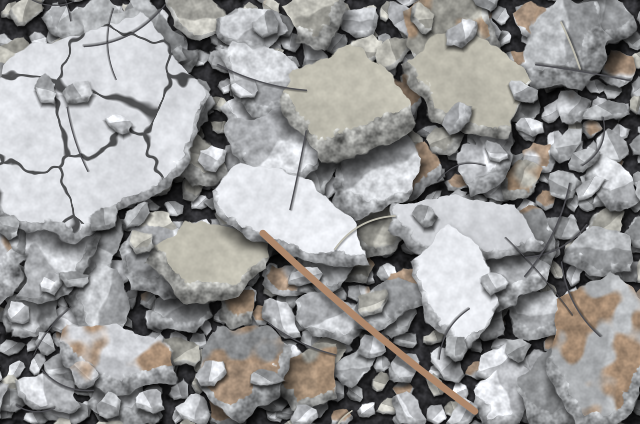
Write a Shadertoy shader that draws this texture.

```glsl
// Heap of broken concrete: pale slabs, rough grey rubble, dark gaps, bent wire and splintered wood.

const float TAU = 6.2832;
const vec3 CHALK = vec3(0.92, 0.93, 0.95);
const vec3 CEMENT = vec3(0.67, 0.68, 0.69);
const vec3 SAND = vec3(0.75, 0.74, 0.69);
const vec3 RUST = vec3(0.62, 0.51, 0.41);
const vec3 WOOD = vec3(0.68, 0.53, 0.42);
const vec3 GAP = vec3(0.17, 0.17, 0.18);

// Wear of a stone: roughness, rust, cracks
const vec3 CLEAN = vec3(0.1, 0, 0);
const vec3 RUSTY = vec3(0.4, 0.9, 0);
const vec3 CRACKED = vec3(0.1, 0, 1);

struct Surface { vec2 warp; float grain, mottle, cracks; };

vec2 hash2(vec2 p) {
    vec3 a = fract(p.xyx * vec3(0.1031, 0.1030, 0.0973));
    a += dot(a, a.yzx + 33.33);
    return fract((a.xx + a.yz) * a.zy);
}

mat2 rotation(float a) { return mat2(cos(a), -sin(a), sin(a), cos(a)); }

float corner(vec2 cell, vec2 f, vec2 o) {
    float a = TAU * hash2(cell + o).x;
    return dot(vec2(cos(a), sin(a)), f - o);
}

float gradientNoise(vec2 p) {
    vec2 i = floor(p), f = fract(p), u = f * f * (3.0 - 2.0 * f);
    return mix(mix(corner(i, f, vec2(0, 0)), corner(i, f, vec2(1, 0)), u.x),
               mix(corner(i, f, vec2(0, 1)), corner(i, f, vec2(1, 1)), u.x), u.y);
}

float fbm(vec2 p) {
    float sum = 0.0, amp = 1.0;
    for (int i = 0; i < 3; i++) {
        sum += amp * gradientNoise(p);
        p = rotation(0.6) * p * 2.0 + 17.0;
        amp *= 0.6;
    }
    return sum;
}

// Thin lines along the borders of jittered cells
float crackLines(vec2 p, float width) {
    float near = 9.0, next = 9.0;
    for (int k = 0; k < 9; k++) {
        vec2 o = floor(p) + vec2(k % 3 - 1, k / 3 - 1);
        float d = length(o + hash2(o + 40.0) - p);
        next = min(next, max(near, d));
        near = min(near, d);
    }
    return 1.0 - smoothstep(0.3 * width, width, next - near);
}

// Convex block cut by seven random planes
float polygon(vec2 q, vec2 size, float seed) {
    float d = -1.0;
    for (int i = 0; i < 7; i++) {
        vec2 h = hash2(vec2(seed, float(i) * 7.0 + 3.0));
        float a = TAU * (float(i) + 0.7 * h.x) / 7.0;
        vec2 n = vec2(cos(a), sin(a)) / size;
        d = max(d, (dot(q, n) - mix(0.75, 1.0, h.y)) / length(n));
    }
    return d;
}

// Cast shadow, broken side, then the lit upper face
void drawStone(inout vec3 col, vec2 p, Surface f, vec2 centre, vec2 size, float angle, float seed, vec3 wear, vec3 tint) {
    float m = min(size.x, size.y);
    mat2 turn = rotation(angle);
    vec2 q = turn * (p - centre + f.warp * min(m, 0.07));
    if (length(q) > 1.5 * max(size.x, size.y) + 0.5 * m) return;
    float d = polygon(q, size, seed) + 0.004 * f.grain;
    float drop = min(0.25 * m, 0.025);
    float shade = polygon(q + turn * vec2(-0.3, 1) * drop, size, seed);
    col *= mix(0.3, 1.0, smoothstep(-drop, 1.2 * drop, shade));
    if (d > 0.004) return;

    vec2 h = hash2(vec2(seed, 91));
    vec2 lean = vec2(1.6 * h.x - 0.8, 1) * min(0.45 * m, 0.05) * mix(0.5, 1.2, h.y);
    float rim = polygon(q - turn * lean, size, seed) + 0.012 * f.grain * min(1.0, m * 15.0);
    float ridge = dot(q, vec2(cos(seed), sin(seed))) / m + 0.2 * f.mottle;
    float facet = mix(1.0, mix(0.78, 1.04, smoothstep(-0.05, 0.05, ridge)), wear.x);
    vec3 face = tint * facet * (1.0 + 0.06 * f.mottle + mix(0.06, 0.28, wear.x) * f.grain);
    face = mix(face, RUST * (1.0 + 0.3 * f.grain), wear.y * smoothstep(0.0, 0.2, f.mottle + 0.1));
    face *= 1.0 - 0.65 * wear.z * f.cracks;
    float depth = clamp(rim / length(lean), 0.0, 1.0);
    vec3 side = mix(tint, CEMENT, 0.6) * mix(0.92, 0.62, depth) * (1.0 + 0.65 * f.grain);
    vec3 body = mix(face, side, smoothstep(-0.002, 0.003, rim));
    col = mix(col, body, 1.0 - smoothstep(-0.002, 0.002, d));
}

// One stone per jittered cell, upper rows first
void scatter(inout vec3 col, vec2 p, Surface f, float size, float density, float seed) {
    for (int k = 0; k < 9; k++) {
        vec2 id = floor(p / size) + vec2(k % 3 - 1, 1 - k / 3);
        vec2 a = hash2(id + seed), b = hash2(id + seed + 57.0), c = hash2(id + seed + 131.0);
        if (a.x > density) continue;
        vec3 tint = mix(mix(CEMENT, CHALK, c.x), SAND, 0.7 * step(0.8, c.y));
        vec3 wear = vec3(0.9, 0.8 * step(0.9, b.y), 0);
        drawStone(col, p, f, (id + 0.25 + 0.5 * c) * size, size * mix(vec2(0.42, 0.27), vec2(0.6, 0.45), b),
                  2.4 * a.y - 1.2, 300.0 * b.x + 50.0 * c.y, wear, tint);
    }
}

// Bowed rod with a soft shadow below it
void drawRod(inout vec3 col, vec2 p, vec2 a, vec2 b, float bend, float width, vec3 tint) {
    float len = length(b - a);
    vec2 dir = (b - a) / len;
    float t = dot(p - a, dir), u = clamp(t / len, 0.0, 1.0);
    float off = dot(p - a, vec2(-dir.y, dir.x)) - 4.0 * bend * u * (1.0 - u);
    float past = max(0.0, max(-t, t - len));
    float d = length(vec2(off, past)) - width;
    float under = length(vec2(off + 1.5 * width, past)) - width;
    col *= mix(0.65, 1.0, smoothstep(-width, width + 0.002, under));
    col = mix(col, tint, 1.0 - smoothstep(-0.0015, 0.0015, d));
}

void mainImage(out vec4 fragColor, in vec2 fragCoord) {
    vec2 p = fragCoord / iResolution.y;
    vec2 warp = vec2(fbm(p * 9.0), fbm(p * 9.0 + 50.0)) * 0.35;
    Surface f = Surface(warp, fbm(p * 38.0), fbm(p * 6.0 + 9.0), crackLines(p * 5.0 + warp * 0.5, 0.045));
    vec3 col = GAP * (1.0 + 0.8 * f.grain);

    // Rubble from fine to coarse
    scatter(col, p, f, 0.055, 1.0, 11.0);
    scatter(col, p, f, 0.10, 0.85, 23.0);
    scatter(col, p, f, 0.17, 0.75, 37.0);
    scatter(col, p, f, 0.25, 0.5, 71.0);

    // Main slabs, then loose pieces
    drawStone(col, p, f, vec2(1.1, 0.8), vec2(0.18, 0.13), -0.5, 14.0, CLEAN, SAND);
    drawStone(col, p, f, vec2(0.82, 0.75), vec2(0.18, 0.14), -0.1, 8.0, CLEAN, SAND);
    drawStone(col, p, f, vec2(0.18, 0.7), vec2(0.3, 0.25), 0.4, 3.0, CRACKED, CHALK * 0.95);
    drawStone(col, p, f, vec2(1.1, 0.46), vec2(0.21, 0.08), -0.1, 21.0, CLEAN, CHALK * 0.9);
    drawStone(col, p, f, vec2(0.5, 0.39), vec2(0.15, 0.1), -0.1, 31.0, CLEAN, SAND);
    drawStone(col, p, f, vec2(0.69, 0.49), vec2(0.19, 0.1), -0.45, 44.0, CLEAN, CHALK);
    drawStone(col, p, f, vec2(1.07, 0.31), vec2(0.1, 0.15), 0.1, 52.0, CLEAN, CHALK);
    drawStone(col, p, f, vec2(1.43, 0.17), vec2(0.14, 0.2), -0.2, 63.0, RUSTY, CEMENT * 1.1);
    drawStone(col, p, f, vec2(0.27, 0.15), vec2(0.15, 0.09), -0.2, 77.0, RUSTY, CHALK * 0.9);
    scatter(col, p, f, 0.075, 0.12, 90.0);

    // Wood and wire
    drawRod(col, p, vec2(0.62, 0.45), vec2(1.12, 0.03), -0.01, 0.008, WOOD);
    for (int i = 0; i < 22; i++) {
        vec2 a = hash2(vec2(i, 5)) * vec2(1.5, 1), b = hash2(vec2(i, 19)), c = hash2(vec2(i, 33));
        vec2 reach = vec2(cos(TAU * b.x), sin(TAU * b.x)) * mix(0.06, 0.26, b.y);
        vec3 tint = mix(GAP * 1.8, SAND, step(0.8, c.y));
        drawRod(col, p, a, a + reach, 0.05 * c.x - 0.025, mix(0.001, 0.0022, c.y), tint);
    }
    fragColor = vec4(clamp(col, 0.0, 1.0), 1);
}
```
